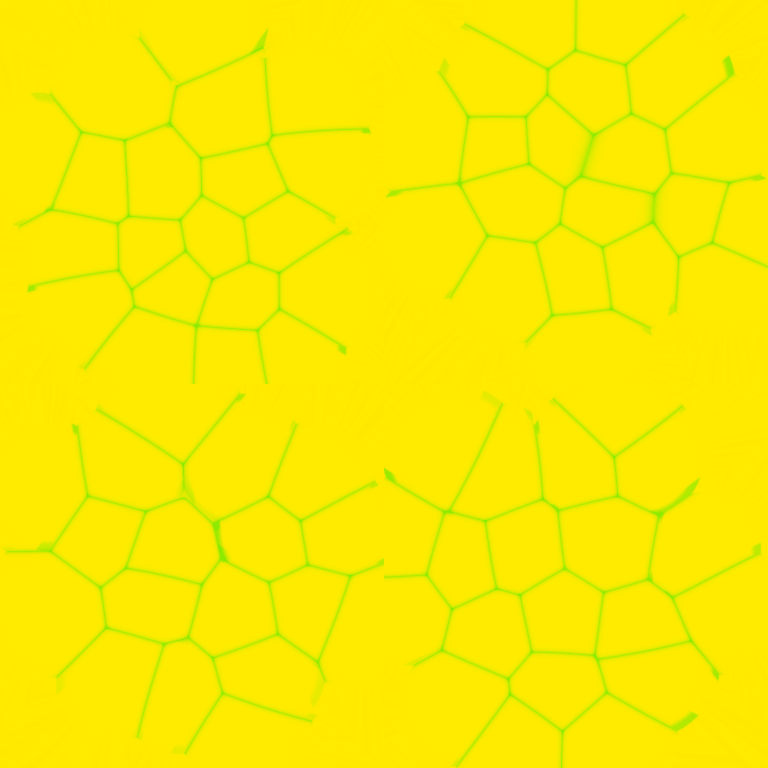
This pattern is drawn by a WebGL 2 fragment shader. Its source:

```glsl
#version 300 es
precision highp float;

uniform vec2 u_resolution;
out vec4 fragColor;

float hash(vec2 p) {
    return fract(sin(dot(p, vec2(127.1, 311.7))) * 43758.5453);
}

// Jittered staggered grid, trimmed to a round cluster; trimmed seeds go far away
vec2 seedPoint(int index, vec2 tile) {
    vec2 cell = vec2(index % 6, index / 6) - 2.5;
    vec2 key = cell + tile * 17.0 + 3.0;
    cell.x += 0.5 * mod(cell.y + 0.5, 2.0) - 0.25;
    vec2 jitter = vec2(hash(key), hash(key + 41.3)) - 0.5;
    vec2 offset = (cell + 0.68 * jitter) * vec2(0.2, 0.18);
    vec2 center = 0.5 + 0.08 * (vec2(hash(tile + 5.1), hash(tile + 8.7)) - 0.5);
    return length(offset) < 0.46 ? center + offset : vec2(9.0 + float(index));
}

// Faint rays fanning out around a seed
float streaks(vec2 ray, vec2 seed) {
    float angle = atan(ray.y, ray.x) * 28.0;
    float i = floor(angle);
    float f = smoothstep(0.0, 1.0, fract(angle));
    return mix(hash(seed + i), hash(seed + i + 1.0), f);
}

void main() {
    vec2 uv = gl_FragCoord.xy / u_resolution * 2.0;
    vec2 tile = floor(uv);
    vec2 p = fract(uv);
    p += 0.005 * sin(p.yx * 11.0 + tile * 2.3);

    // Nearest seed
    vec2 nearest = vec2(9.0);
    float radius = 9.0;
    for (int i = 0; i < 36; i++) {
        vec2 s = seedPoint(i, tile);
        float d = distance(p, s);
        if (d < radius) {
            radius = d;
            nearest = s;
        }
    }

    // Cell walls: thin glowing lines that break off away from the seeds
    float ink = 0.0;
    for (int i = 0; i < 36; i++) {
        vec2 s = seedPoint(i, tile);
        vec2 across = s - nearest;
        if (length(across) < 0.001) continue;

        float wall = dot(0.5 * (s + nearest) - p, normalize(across));
        float pick = hash(s + nearest);
        float reach = mix(0.155, 0.195, hash(s + nearest + 2.9));
        float glow = pick > 0.98 ? 0.011 : 0.0041;
        float line = 0.33 * exp(-wall / glow);

        // One-sided smear at the loose end
        float spread = 0.008 + 0.05 * pow(fract(pick * 7.0), 4.0);
        float side = step(hash(nearest), hash(s));
        float smear = side * smoothstep(reach - 0.03, reach - 0.012, radius)
                    * smoothstep(spread + 0.008, spread, wall);
        float shade = 0.08 + 0.32 * pow(fract(pick * 13.0), 2.0);

        float kept = smoothstep(reach + 0.003, reach - 0.003, radius);
        ink += kept * max(line, shade * smear);
    }

    // Colour
    vec3 yellow = vec3(1.0, 0.92, 0.0);
    vec3 green = vec3(0.55, 0.92, 0.0);
    vec3 color = mix(yellow, green, min(ink / 0.45, 1.0));
    float open = smoothstep(0.12, 0.2, radius);
    color.g -= 0.01 * open * streaks(p - nearest, nearest);
    fragColor = vec4(color, 1.0);
}
```
